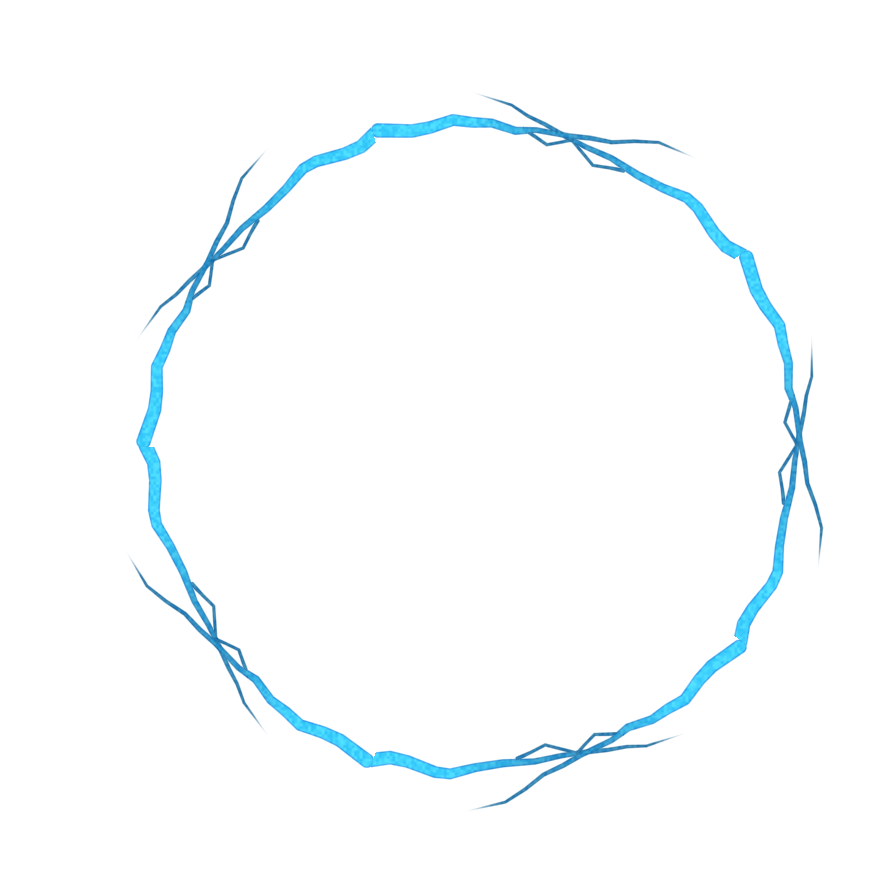
This background is drawn by a three.js fragment shader. Its source:

```glsl
// A ring of jagged blue lightning bolts in five turns, on white.
varying vec2 vUv;

// Arithmetic hash, no sine.
float hash(vec2 p) {
  vec3 q = fract(p.xyx * 0.1031);
  q += dot(q, q.yzx + 33.33);
  return fract((q.x + q.y) * q.z);
}

float noise(vec2 p) {
  vec2 i = floor(p), f = fract(p);
  f = f * f * (3.0 - 2.0 * f);
  return mix(mix(hash(i), hash(i + vec2(1.0, 0.0)), f.x),
             mix(hash(i + vec2(0.0, 1.0)), hash(i + 1.0), f.x), f.y);
}

// Tapered segment; nodes hold position and half width.
// Returns signed distance and local half width.
vec2 taper(vec2 p, vec3 a, vec3 b) {
  vec2 ab = b.xy - a.xy;
  float h = clamp(dot(p - a.xy, ab) / dot(ab, ab), 0.0, 1.0);
  float width = mix(a.z, b.z, h);
  return vec2(length(p - a.xy - ab * h) - width, width);
}

vec2 nearer(vec2 a, vec2 b) {
  return a.x < b.x ? a : b;
}

// Jagged limb through four nodes.
vec2 limb(vec2 p, vec3 a, vec3 b, vec3 c, vec3 d) {
  return nearer(taper(p, a, b), nearer(taper(p, b, c), taper(p, c, d)));
}

// Bolt running clockwise, from thick root to outer tip.
vec2 clockwiseBolt(vec2 p) {
  vec2 s = limb(p, vec3(-57, 212, 8), vec3(-46, 176, 7.5), vec3(-36, 158, 7), vec3(-20, 136, 6.5));
  s = nearer(s, limb(p, vec3(-20, 136, 6.5), vec3(-16, 115, 6), vec3(-10, 94, 5), vec3(-10, 66, 4.5)));
  s = nearer(s, limb(p, vec3(-10, 66, 4.5), vec3(-2, 44, 3.2), vec3(3, 7, 3), vec3(8, -16, 2.8)));
  s = nearer(s, limb(p, vec3(8, -16, 2.8), vec3(11, -40, 2.3), vec3(20, -64, 2), vec3(27, -90, 1.6)));
  s = nearer(s, taper(p, vec3(27, -90, 1.6), vec3(23, -136, 0.1)));
  // Inner fork
  return nearer(s, limb(p, vec3(-5, 58, 2.2), vec3(-14, 28, 1.7), vec3(-6, 13, 1.7), vec3(0, 3, 2)));
}

// Bolt running the other way, crossing the first.
vec2 counterBolt(vec2 p) {
  vec2 s = limb(p, vec3(-64, -218, 8), vec3(-60, -197, 7.5), vec3(-50, -180, 7), vec3(-29, -154, 6.5));
  s = nearer(s, limb(p, vec3(-29, -154, 6.5), vec3(-22, -139, 6), vec3(-20, -110, 5), vec3(-15, -79, 4.5)));
  s = nearer(s, limb(p, vec3(-15, -79, 4.5), vec3(-6, -45, 3.5), vec3(-3, -15, 3), vec3(1, 10, 2.8)));
  s = nearer(s, limb(p, vec3(1, 10, 2.8), vec3(7, 37, 2.3), vec3(10, 58, 1.9), vec3(16, 79, 1.5)));
  s = nearer(s, taper(p, vec3(16, 79, 1.5), vec3(16, 126, 0.1)));
  // Inner fork
  return nearer(s, limb(p, vec3(-1, 2, 1.8), vec3(-20, -28, 1.7), vec3(-17, -46, 1.8), vec3(-15, -62, 2.4)));
}

// Lays one bolt over the colour below.
vec3 paint(vec3 below, vec2 bolt, float grain) {
  float body = smoothstep(1.5, 6.5, bolt.y);
  vec3 core = mix(vec3(0.13, 0.50, 0.73), vec3(0.22, 0.82, 1.0), body);
  vec3 rim = mix(vec3(0.16, 0.44, 0.62), vec3(0.18, 0.62, 0.93), body);
  vec3 ink = mix(core, rim, smoothstep(-2.5, -0.3, bolt.x));
  ink += (grain - 0.5) * vec3(0.16, 0.14, 0.06);
  float cover = 1.0 - smoothstep(-1.0, 1.0, bolt.x);
  return mix(below, ink, cover * smoothstep(0.0, 1.4, bolt.y) * 0.95);
}

void main() {
  // Fold the plane into one of five sectors
  vec2 p = vUv - vec2(0.530, 0.5007);
  float turn = radians(72.0);
  float a = floor(atan(p.y, p.x) / turn + 0.5) * turn;
  vec2 q = vec2(cos(a) * p.x + sin(a) * p.y, cos(a) * p.y - sin(a) * p.x);

  // Thousandths of the canvas, around the crossing of the bolts
  q = (q - vec2(0.36, 0.0)) * 1000.0;
  float grain = noise(vUv * 330.0);
  vec3 color = paint(vec3(1.0), counterBolt(q), grain);
  color = paint(color, clockwiseBolt(q), grain);
  gl_FragColor = vec4(color, 1.0);
}
```
